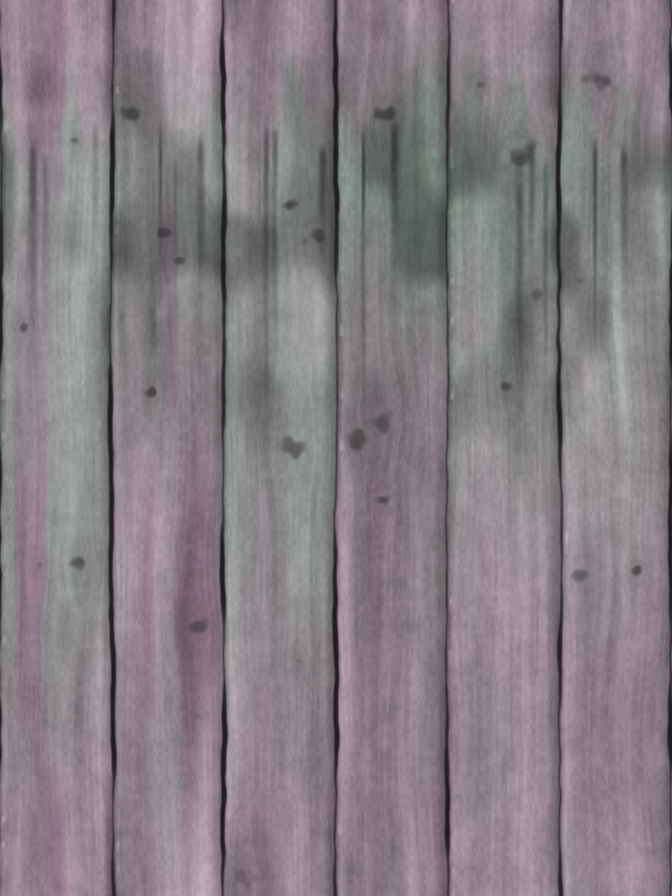
A Shadertoy shader for this texture:

```glsl
// Six weathered upright boards, stained mauve with a grey-green damp band near the top.
// Stretched value noise, wrapping in y and seeded per board, makes the grain; loops
// scatter knots, which bend the grain, and dark runs; seams are thin, broken dark gaps.

const float BOARDS = 6.0;

float hash(vec3 p) {
    p = fract(p * vec3(0.1031, 0.1030, 0.0973));
    p += dot(p, p.yzx + 33.33);
    return fract((p.x + p.y) * p.z);
}

// Value noise: p.y repeats after a whole number of rows
float noise(vec2 p, float rows, float seed) {
    vec2 i = floor(p), f = fract(p);
    f = f * f * (3.0 - 2.0 * f);
    float y0 = mod(i.y, rows), y1 = mod(i.y + 1.0, rows);
    float low = mix(hash(vec3(i.x, y0, seed)), hash(vec3(i.x + 1.0, y0, seed)), f.x);
    float high = mix(hash(vec3(i.x, y1, seed)), hash(vec3(i.x + 1.0, y1, seed)), f.x);
    return mix(low, high, f.y);
}

// Noise over one board, with cells counted across and down
float boardNoise(float across, float y, vec2 cells, float seed) {
    return noise(vec2(across, y) * cells, cells.y, seed);
}

void mainImage(out vec4 fragColor, in vec2 fragCoord) {
    vec2 uv = fragCoord / iResolution.xy;
    float y = uv.y, x = uv.x * BOARDS;

    // Nearest seam, slightly wobbling, and the board beside it
    float seam = floor(x + 0.5);
    float seamSeed = mod(seam, BOARDS) + 70.0;
    float wobble = 0.03 * (boardNoise(0.0, y, vec2(1, 5), seamSeed) - 0.5);
    wobble += 0.016 * (boardNoise(0.0, y, vec2(1, 45), seamSeed + 3.0) - 0.5);
    float side = x - seam - wobble;
    float board = side > 0.0 ? seam : seam - 1.0;
    float across = x - board;
    board = mod(board, BOARDS);
    float seed = board * 7.0 + 3.0;

    // Knots darken the wood and push the grain aside
    float grainX = across + 0.10 * (boardNoise(across, y, vec2(2, 6), seed) - 0.5);
    float rough = boardNoise(across, y, vec2(14, 100), seed + 1.0);
    float smudge = boardNoise(across, y, vec2(7, 40), seed + 9.0);
    float knots = 0.0, rings = 0.0;
    for (int k = 0; k < 5; k++) {
        vec3 key = vec3(board, k, 41);
        vec2 centre = vec2(0.15 + 0.7 * hash(key), hash(key + 11.0));
        float radius = mix(0.008, 0.021, pow(hash(key + 23.0), 2.0));
        vec2 d = vec2((across - centre.x) / BOARDS, (fract(y - centre.y + 0.5) - 0.5) * 1.333);
        float reach = exp(-dot(d * vec2(1.0, 0.6), d * vec2(1.0, 0.6)) / (4.0 * radius * radius));
        float dist = length(d * vec2(1.0, 1.2)) / radius + 1.0 * (rough - 0.5) + 0.9 * (smudge - 0.5);
        grainX -= BOARDS * d.x * 0.6 * reach;
        rings += reach * cos(dist * 4.0 + d.y * 60.0);
        knots = max(knots, smoothstep(1.2, 0.1, dist) * mix(0.35, 0.75, hash(key + 31.0)));
        knots = max(knots, 0.14 * reach * (0.5 + smudge));
    }

    // Grain from broad bands to fine fibres
    float broad = boardNoise(across, y, vec2(3, 5), seed + 2.0);
    float bands = boardNoise(grainX, y, vec2(11, 3), seed + 3.0);
    float fibres = boardNoise(grainX, y, vec2(38, 14), seed + 4.0);
    float speckle = boardNoise(across, y, vec2(50, 190), seed + 5.0);
    float tone = 0.985 + 0.07 * (hash(vec3(board, 5, 9)) - 0.5);
    tone += 0.26 * (broad - 0.5) + 0.17 * (bands - 0.5) + 0.10 * (fibres - 0.5);
    tone += 0.09 * (speckle - 0.5) + 0.06 * (rough - 0.5) + 0.08 * (smudge - 0.5) + 0.015 * rings;

    // Damp grey band, reaching further down on some boards
    float greyFoot[6] = float[6](0.26, 0.60, 0.27, 0.62, 0.45, 0.44);
    float ragged = 0.14 * (boardNoise(across, y, vec2(5, 7), seed + 6.0) - 0.5);
    float foot = greyFoot[int(board)];
    float damp = smoothstep(foot - 0.17, foot + 0.15, y + ragged)
               * (1.0 - smoothstep(0.83, 0.92, y + ragged));
    float patches = smoothstep(0.50, 0.85, boardNoise(across, y, vec2(4, 6), seed + 7.0));
    damp = mix(damp, 1.0 - damp, 0.32 * patches);
    vec3 color = mix(vec3(0.605, 0.538, 0.58), vec3(0.55, 0.568, 0.563), damp);

    // Algae tint, strongest right of the middle
    float algae = smoothstep(0.20, 0.0, abs(y - 0.79 + 0.4 * ragged));
    algae *= 0.15 + 0.85 * smoothstep(0.27, 0.05, abs(uv.x - 0.67));
    color = mix(color, vec3(0.40, 0.51, 0.44), 0.5 * algae * (0.5 + 0.5 * broad));

    // Magenta stain in long streaks, fading towards the right-hand boards
    float stain = boardNoise(grainX, y, vec2(6, 3), seed + 8.0);
    stain = smoothstep(0.50, 1.0, stain) * mix(0.60, 0.12, smoothstep(0.0, 3.0, board));
    color = mix(color, vec3(0.48, 0.33, 0.43), stain * (1.0 - 0.7 * algae));
    color *= tone;

    // Soft dark weathering where the damp begins
    float grime = smoothstep(0.48, 0.85, boardNoise(across, y, vec2(3, 11), seed + 10.0));
    color *= 1.0 - 0.28 * grime * smoothstep(0.32, 0.05, abs(y - 0.74));

    // Dark runs starting at the damp line
    for (int k = 0; k < 3; k++) {
        vec3 key = vec3(board, k, 83);
        float top = 0.84 + 0.05 * (hash(key) - 0.5);
        float bottom = top - mix(0.15, 0.48, hash(key + 7.0));
        float offset = abs(across - mix(0.08, 0.92, hash(key + 13.0)) - 0.06 * ragged);
        float run = smoothstep(mix(0.03, 0.06, hash(key + 19.0)), 0.0, offset);
        run *= smoothstep(bottom, top, y) * smoothstep(top + 0.012, top - 0.012, y);
        color *= 1.0 - run * mix(0.18, 0.42, hash(key + 29.0)) * (0.6 + 0.6 * smudge);
    }
    color = mix(color, vec3(0.21, 0.20, 0.21), knots);

    // Shaded board edges, pale chips and the broken dark gap
    float gap = abs(side);
    float open = smoothstep(0.25, 0.8, boardNoise(0.0, y, vec2(1, 11), seamSeed + 9.0));
    float nick = boardNoise(0.0, y, vec2(1, 70), seamSeed + 20.0);
    float halfWidth = 0.005 + 0.013 * open + 0.006 * nick;
    float blur = 0.008 + 0.5 * BOARDS / iResolution.x;
    float chips = smoothstep(0.75, 0.95, nick) * (1.0 - open);
    float shade = side < 0.0 ? smoothstep(-0.13, 0.0, side) : smoothstep(0.06, 0.0, side);
    color *= 1.0 - 0.25 * shade;
    color += 0.10 * chips * smoothstep(0.03, 0.0, abs(side - halfWidth - 0.03));
    float dark = smoothstep(halfWidth + blur, halfWidth - blur, gap) * mix(0.62, 0.95, open);
    color = mix(color, vec3(0.11, 0.10, 0.11), dark);

    fragColor = vec4(clamp(color, 0.0, 1.0), 1.0);
}
```
